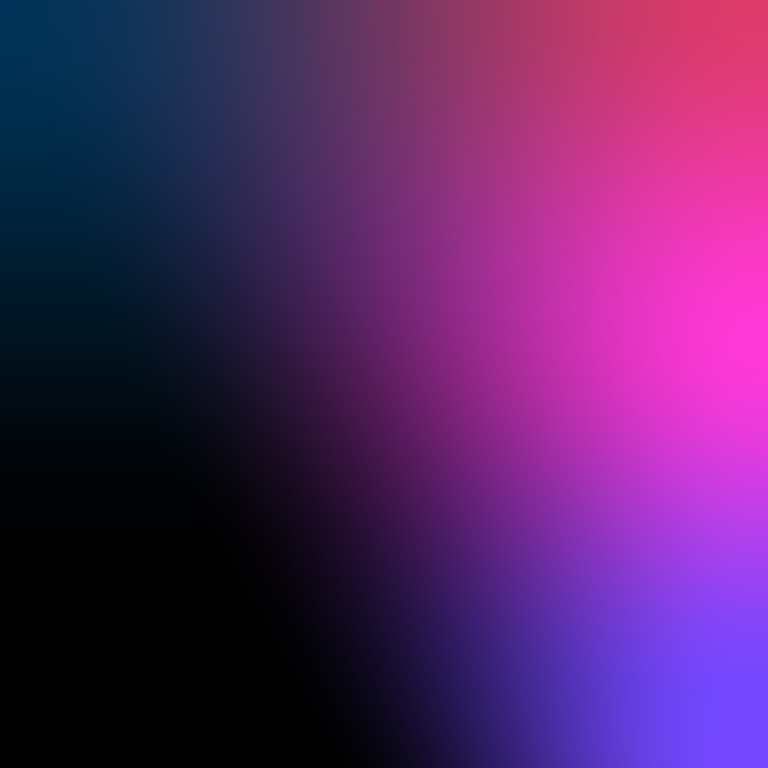
Reproduce this background procedurally as a WebGL 1 fragment shader.

```glsl
precision highp float;
// Draws a soft mesh gradient: navy and black on the left, rose, magenta and violet on the right.

uniform vec2 u_resolution;

// Left side: black rising into navy
vec3 leftEdge(float y) {
  return vec3(0.0, 0.2, 0.34) * smoothstep(0.25, 1.0, y);
}

// Right side: violet, then magenta, then rose
vec3 rightEdge(float y) {
  vec3 violet = vec3(0.45, 0.28, 1.0);
  vec3 magenta = vec3(1.0, 0.22, 0.84);
  vec3 rose = vec3(0.87, 0.23, 0.42);
  vec3 lower = mix(violet, magenta, smoothstep(0.08, 0.56, y));
  return mix(lower, rose, smoothstep(0.55, 1.0, y));
}

void main() {
  vec2 uv = gl_FragCoord.xy / u_resolution;

  // The blend starts further right toward the bottom, leaving a dark corner
  float blendStart = 0.42 * pow(1.0 - uv.y, 1.5);
  float blendEnd = mix(0.95, 1.0, smoothstep(0.0, 0.4, uv.y));
  float blend = smoothstep(blendStart, blendEnd, uv.x);

  gl_FragColor = vec4(mix(leftEdge(uv.y), rightEdge(uv.y), blend), 1.0);
}
```
